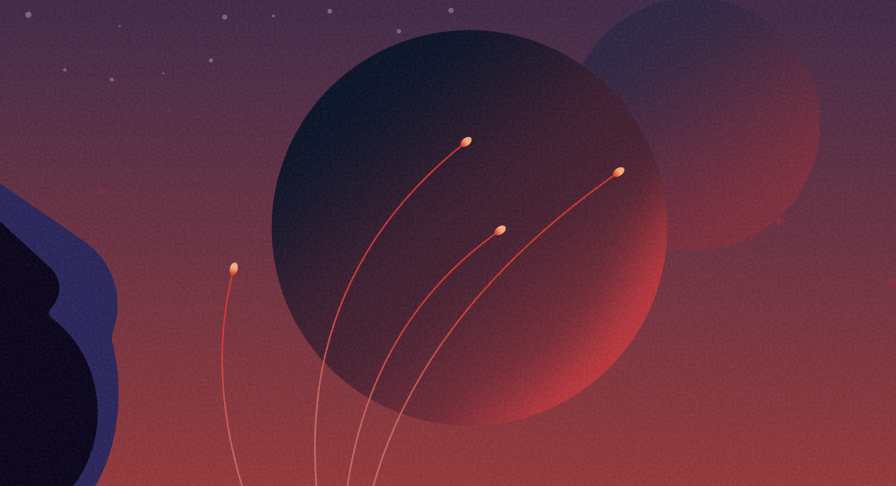
This background is drawn by a Shadertoy shader. Its source:

```glsl
float hash(vec2 p) {
    vec3 q = fract(p.xyx * vec3(0.1031, 0.103, 0.0973));
    q += dot(q, q.yzx + 33.33);
    return fract((q.x + q.y) * q.z);
}

float cornerSlope(vec2 cell, vec2 offset) {
    float angle = 6.2832 * hash(cell);
    return dot(vec2(cos(angle), sin(angle)), offset);
}

float gradientNoise(vec2 p) {
    vec2 i = floor(p), f = fract(p), u = f * f * (3.0 - 2.0 * f);
    vec2 e = vec2(1, 0);
    return mix(mix(cornerSlope(i, f), cornerSlope(i + e, f - e), u.x),
               mix(cornerSlope(i + e.yx, f - e.yx), cornerSlope(i + 1.0, f - 1.0), u.x), u.y);
}

// Edge coverage, one pixel wide
float fill(float d) {
    return clamp(0.5 - d * iResolution.y, 0.0, 1.0);
}

float ellipse(vec2 p, vec2 r) {
    return (length(p / r) - 1.0) * min(r.x, r.y);
}

float segment(vec2 p, vec2 a, vec2 b) {
    vec2 ab = b - a;
    return length(p - a - ab * clamp(dot(p - a, ab) / dot(ab, ab), 0.0, 1.0));
}

float smoothUnion(float a, float b, float k) {
    float h = max(k - abs(a - b), 0.0) / k;
    return min(a, b) - 0.25 * h * h * k;
}

// One randomly placed and sized dot in some of the grid cells
float scatter(vec2 p, float cell, float seed, float density, vec2 radii) {
    vec2 id = floor(p / cell) + seed;
    vec2 center = 0.2 + 0.6 * vec2(hash(id + 3.7), hash(id + 9.2));
    float size = pow(hash(id + 5.1), 3.0);
    float d = length(fract(p / cell) - center) * cell - mix(radii.x, radii.y, size);
    return fill(d) * step(hash(id), density);
}

// Curved streak ending in a glowing seed
void drawTrail(inout vec3 col, vec2 p, vec2 start, vec2 bend, vec2 tip) {
    float nearest = 9.0, along = 0.0;
    vec2 last = start;
    for (int i = 1; i <= 24; i++) {
        float t = float(i) / 24.0;
        vec2 next = mix(mix(start, bend, t), mix(bend, tip, t), t);
        float d = segment(p, last, next);
        if (d < nearest) { nearest = d; along = t; }
        last = next;
    }
    vec3 streak = mix(vec3(0.78, 0.43, 0.43), vec3(0.86, 0.23, 0.2), smoothstep(0.1, 0.7, along));
    col = mix(col, streak, 0.9 * fill(nearest - 0.0017));

    vec2 dir = normalize(tip - bend), q = p - tip;
    q = vec2(dot(q, dir), dot(q, vec2(-dir.y, dir.x)));
    vec3 ember = mix(vec3(0.87, 0.3, 0.2), vec3(0.96, 0.68, 0.5), smoothstep(-0.012, 0.004, q.x));
    col = mix(col, ember, fill(ellipse(q, vec2(0.013, 0.008))));
}

void mainImage(out vec4 fragColor, in vec2 fragCoord) {
    vec2 p = fragCoord / iResolution.y;

    // Dusk sky
    vec3 col = mix(vec3(0.58, 0.23, 0.24), vec3(0.26, 0.175, 0.29), p.y);

    // Pale stars and red embers
    float starZone = smoothstep(0.76, 0.8, p.y) * smoothstep(1.05, 0.9, p.x);
    col = mix(col, vec3(0.54, 0.43, 0.56), 0.85 * starZone * scatter(p, 0.1, 11.0, 0.6, vec2(0.002, 0.012)));
    float emberZone = smoothstep(0.24, 0.3, p.y) * smoothstep(0.75, 0.5, p.y);
    col = mix(col, vec3(0.6, 0.17, 0.27), 0.6 * emberZone * scatter(p, 0.17, 40.0, 0.35, vec2(0.008, 0.011)));

    // Far planet
    vec2 q = (p - vec2(1.427, 0.744)) / 0.26;
    vec3 farTone = mix(vec3(0.19, 0.16, 0.27), vec3(0.5, 0.195, 0.25),
                       smoothstep(-1.0, 1.1, dot(q, vec2(0.5, -0.85))));
    col = mix(col, farTone, fill((length(q) - 1.0) * 0.26));

    // Near planet with a lit lower right rim
    q = (p - vec2(0.966, 0.531)) / 0.407;
    float slope = dot(q, vec2(0.6, -0.8));
    vec3 nearTone = mix(vec3(0.06, 0.09, 0.17), vec3(0.27, 0.14, 0.205), smoothstep(-0.95, 0.1, slope));
    nearTone = mix(nearTone, vec3(0.47, 0.185, 0.23), smoothstep(0.0, 0.85, slope));
    float rim = smoothstep(0.45, 1.0, dot(q, vec2(0.75, -0.66))) * smoothstep(0.55, 1.0, length(q));
    nearTone = mix(nearTone, vec3(0.76, 0.235, 0.25), 0.85 * rim);
    col = mix(col, nearTone, fill((length(q) - 1.0) * 0.407));

    // Rising streaks
    drawTrail(col, p, vec2(0.498, 0.0), vec2(0.426, 0.239), vec2(0.481, 0.447));
    drawTrail(col, p, vec2(0.651, 0.0), vec2(0.617, 0.438), vec2(0.959, 0.708));
    drawTrail(col, p, vec2(0.715, 0.0), vec2(0.766, 0.342), vec2(1.029, 0.526));
    drawTrail(col, p, vec2(0.768, 0.0), vec2(0.873, 0.366), vec2(1.273, 0.646));

    // Cliff: blue outer layer, dark inner layer
    float outer = smoothUnion(segment(p, vec2(0.084, 0.373), vec2(-0.156, 0.539)) - 0.158,
                              ellipse(p - vec2(0.048, 0.191), vec2(0.196, 0.292)), 0.01);
    float inner = smoothUnion(segment(p, vec2(0.065, 0.407), vec2(-0.072, 0.533)) - 0.057,
                              ellipse(p - vec2(-0.012, 0.151), vec2(0.213, 0.234)), 0.02);
    col = mix(col, vec3(0.18, 0.16, 0.36), fill(outer));
    col = mix(col, vec3(0.055, 0.035, 0.12), fill(inner));

    // Fine grain
    col += 0.035 * gradientNoise(p * 190.0);
    fragColor = vec4(col, 1.0);
}
```
